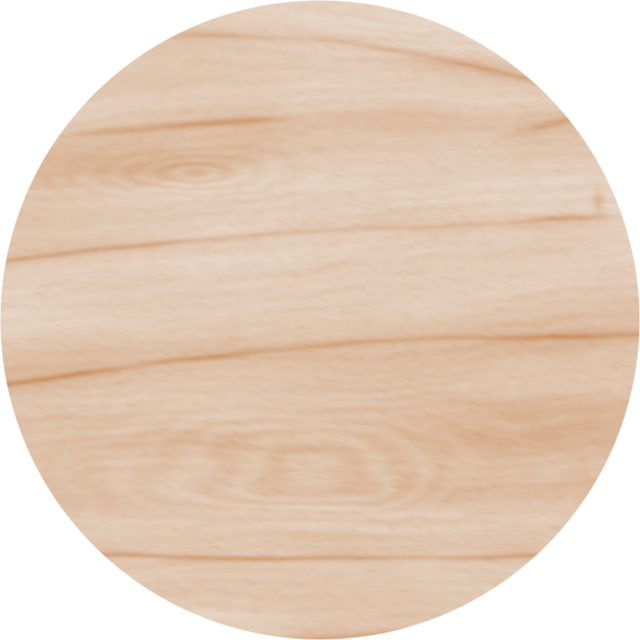
Reproduce this texture procedurally as a Shadertoy shader.

```glsl
// Round board of pale beech wood with flowing grain and tan seams, on white.
#define PALE_WOOD vec3(0.905, 0.838, 0.778)
#define TAN_WOOD vec3(0.84, 0.68, 0.55)
#define BACKGROUND vec3(1.0)
#define RADIUS 0.5
#define BASE_TONE 0.13
#define SEAM_STRENGTH 0.75
#define STREAK_STRENGTH 0.50
#define RING_STRENGTH 0.16
#define FIBRE_STRENGTH 0.22
#define FLECK_STRENGTH 0.20

float hash(vec2 cell) {
    vec3 q = fract(vec3(cell.xyx) * 0.1031);
    q += dot(q, q.yzx + 33.33);
    return fract((q.x + q.y) * q.z);
}

float valueNoise(vec2 p) {
    vec2 cell = floor(p), f = fract(p);
    f = f * f * (3.0 - 2.0 * f);
    return mix(mix(hash(cell), hash(cell + vec2(1, 0)), f.x),
               mix(hash(cell + vec2(0, 1)), hash(cell + vec2(1, 1)), f.x), f.y);
}

float bell(float x, float centre, float width) {
    float d = (x - centre) / width;
    return exp(-d * d);
}

float blob(vec2 p, vec2 centre, vec2 size) {
    vec2 d = (p - centre) / size;
    return exp(-dot(d, d));
}

// Layered sines that bend the grain gently
float sway(vec2 p) {
    return 0.006 * sin(7.0 * p.x + 9.0 * p.y)
         + 0.003 * sin(17.0 * p.x - 23.0 * p.y + 1.3)
         + 0.0015 * sin(41.0 * p.x + 31.0 * p.y + 2.1);
}

// Thin dark curve with a soft halo; shape = height, slope, bend at mid canvas
float seam(vec2 p, vec3 shape, vec2 span, float width) {
    float x = p.x - 0.5;
    float d = p.y - shape.x - x * (shape.y + x * shape.z) - 0.4 * sway(p);
    float vary = 0.5 + 0.8 * valueNoise(vec2(p.x * 9.0, shape.x * 50.0));
    float fade = smoothstep(span.x - 0.06, span.x + 0.06, p.x)
               * (1.0 - smoothstep(span.y - 0.06, span.y + 0.06, p.x));
    return fade * vary * (0.65 * bell(d, 0.0, width) + 0.35 * exp(-abs(d) / (4.0 * width)));
}

// Long oval growth rings around a centre
float rings(vec2 p, vec2 centre, vec2 size, float count) {
    float d = length((p - centre) / size);
    d += 0.45 * (valueNoise(p * vec2(7, 22)) - 0.5) + 8.0 * sway(p * 1.7);
    return sin(6.2832 * count * d) * exp(-0.7 * d * d);
}

// Short slanted pores from stretched cellular noise
float flecks(vec2 p) {
    vec2 q = vec2(p.x + 0.6 * p.y, p.y + 0.25 * p.x) * vec2(48, 130);
    vec2 cell = floor(q);
    float mark = 0.0;
    for (int j = -1; j <= 1; j++)
    for (int i = -1; i <= 1; i++) {
        vec2 c = cell + vec2(i, j);
        vec2 d = q - c - vec2(hash(c), hash(c + 71.0));
        mark = max(mark, exp(-dot(d, d) * 7.0) * smoothstep(0.55, 1.0, hash(c + 19.0)));
    }
    return mark;
}

float woodTone(vec2 p) {
    // Height across the grain, following its changing slope
    float slope = 0.085 * bell(p.y, 0.6, 0.27) - 0.1 * smoothstep(0.84, 0.96, p.y);
    float v = p.y - (p.x - 0.5) * slope + sway(p);
    vec2 g = vec2(p.x, v);

    // Broad tan bands and patches
    float tone = BASE_TONE;
    tone += 0.42 * bell(v, 0.29, 0.15) + 0.20 * bell(v, 0.44, 0.035);
    tone += 0.14 * bell(v, 0.49, 0.03) + 0.42 * bell(v, 0.785, 0.045);
    tone += 0.12 * bell(v, 0.89, 0.05) + 0.10 * bell(v, 0.04, 0.08);
    tone += 0.28 * blob(p, vec2(0.05, 0.68), vec2(0.17, 0.08));
    tone += 0.25 * blob(p, vec2(0.29, 0.73), vec2(0.13, 0.025));
    tone += 0.22 * blob(p, vec2(0.85, 0.33), vec2(0.25, 0.05));
    tone += 0.30 * blob(g, vec2(0.71, 0.905), vec2(0.09, 0.018));
    tone += 0.55 * blob(p, vec2(0.935, 0.685), vec2(0.009, 0.02));
    tone -= 0.15 * blob(p, vec2(0.27, 0.26), vec2(0.12, 0.035));

    // Streaks and growth lines
    float streaks = 0.6 * valueNoise(g * vec2(3.5, 26)) + 0.4 * valueNoise(g * vec2(6, 75) + 8.0);
    tone += STREAK_STRENGTH * (streaks - 0.5);
    float lines = sin(330.0 * v + 7.0 * valueNoise(g * vec2(4, 14)));
    tone += 0.07 * lines * valueNoise(g * vec2(5, 18) + 31.0);
    tone += RING_STRENGTH * rings(p, vec2(0.31, 0.73), vec2(0.14, 0.042), 3.0);
    tone += RING_STRENGTH * rings(p, vec2(0.47, 0.275), vec2(0.27, 0.085), 3.5);

    // Seams from top to bottom
    float dark = seam(p, vec3(0.938, -0.106, -0.29), vec2(0.27, 0.87), 0.005);
    dark += 1.2 * seam(p, vec3(0.82, 0.07, -0.04), vec2(0.12, 0.43), 0.006);
    dark += 1.1 * seam(p, vec3(0.715, 0.25, 0.0), vec2(0.81, 1.0), 0.007);
    dark += seam(p, vec3(0.638, 0.07, -0.044), vec2(-0.1, 0.94), 0.0045);
    dark += 1.2 * seam(p, vec3(0.458, 0.078, -0.076), vec2(-0.1, 1.1), 0.005);
    dark += 1.2 * seam(p, vec3(0.13, 0.0, 0.0), vec2(0.1, 0.95), 0.0045);
    dark += 1.6 * seam(p, vec3(0.004, 0.08, 0.0), vec2(0.46, 0.66), 0.005);
    tone += SEAM_STRENGTH * dark;

    // Fine fibres and pores
    float fibre = 0.5 * valueNoise(g * vec2(55, 210)) + 0.5 * valueNoise(g * vec2(120, 300) + 5.0);
    tone += FIBRE_STRENGTH * (fibre - 0.5);
    return tone + FLECK_STRENGTH * flecks(p) * (0.4 + 0.6 * valueNoise(g * 6.0));
}

void mainImage(out vec4 fragColor, in vec2 fragCoord) {
    float scale = min(iResolution.x, iResolution.y);
    vec2 p = (fragCoord - 0.5 * iResolution.xy) / scale + 0.5;
    vec3 wood = PALE_WOOD + (TAN_WOOD - PALE_WOOD) * clamp(woodTone(p), -0.15, 1.7);
    float edge = length(p - 0.5) - RADIUS;
    float disc = 1.0 - smoothstep(-1.5 / scale, 0.5 / scale, edge);
    fragColor = vec4(mix(BACKGROUND, wood, disc), 1.0);
}
```
